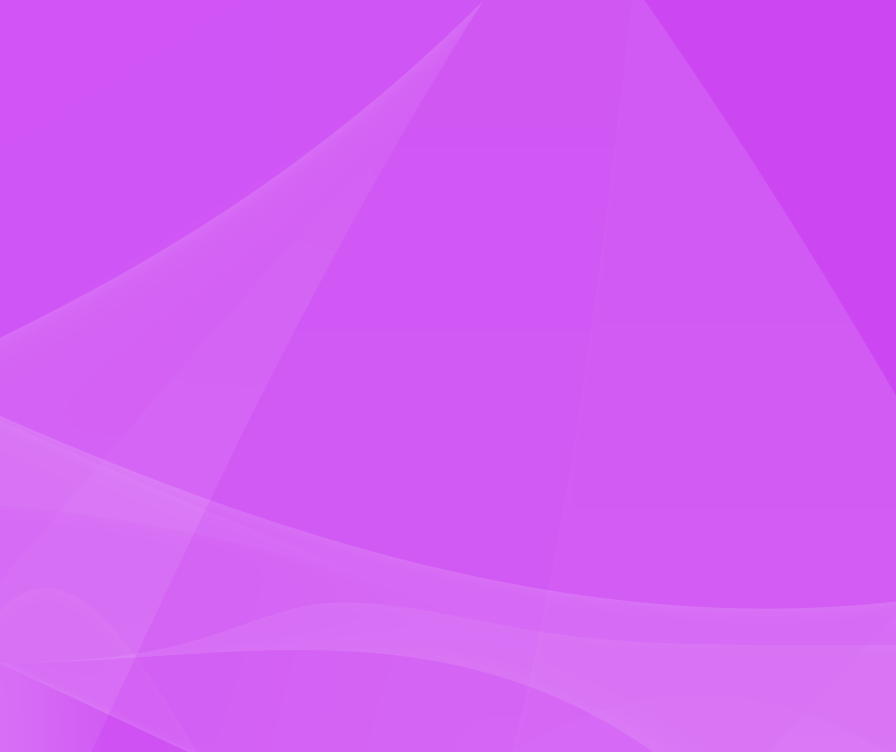
This background is drawn by a Shadertoy shader. Its source:

```glsl
// Translucent violet veils with softly lit edges, sweeping across a purple field.

// Cubic Bernstein graph: k holds the control heights over [a, b].
float curve(float x, float a, float b, vec4 k) {
    float t = (x - a) / (b - a), s = 1.0 - t;
    return s * s * s * k.x + 3.0 * s * s * t * k.y + 3.0 * s * t * t * k.z + t * t * t * k.w;
}

// Antialiased coverage of the side where d is positive.
float side(float d) {
    return clamp(d / max(fwidth(d), 1e-5) + 0.5, 0.0, 1.0);
}

// Light that starts on an edge and fades into its positive side.
float rim(float d, float width) {
    return side(d) * exp(-max(d, 0.0) / width);
}

void mainImage(out vec4 fragColor, in vec2 fragCoord) {
    vec2 p = fragCoord / iResolution.xy;

    // Signed offsets from the edge of each veil
    float rightSlope = curve(p.y, 0.474, 1.0, vec4(1.0, 0.914, 0.822, 0.719)) - p.x;
    float fanTop = curve(p.x, 0.0, 0.54, vec4(0.551, 0.656, 0.786, 1.0)) - p.y;
    float fanRight = curve(p.y, 0.0, 1.0, vec4(0.102, 0.232, 0.362, 0.54)) - p.x;
    float fanFold = p.x - curve(p.y, 0.226, 0.77, vec4(0.0, 0.13, 0.25, 0.405));
    float waveTop = curve(p.x, 0.0, 1.0, vec4(0.447, 0.272, 0.156, 0.2)) - p.y;
    float waveCrease = curve(p.x, 0.0, 0.55, vec4(0.44, 0.345, 0.249, 0.172)) - p.y;
    float waveFold = curve(p.x, 0.0, 0.573, vec4(0.328, 0.31, 0.252, 0.164)) - p.y;
    float bandBottom = curve(p.x, 0.0, 0.729, vec4(0.118, 0.118, 0.203, 0.0)) - p.y;
    float hump = (p.x - 0.378) / (p.x < 0.378 ? 0.145 : 0.21);
    float bandTop = 0.118 + 0.024 * smoothstep(0.0, 0.4, p.x) + 0.057 * exp(-hump * hump) - p.y;
    float smallArch = curve(p.x, 0.0, 0.219, vec4(0.187, 0.28, 0.149, 0.0)) - p.y;
    float cornerCut = 0.118 - 0.562 * p.x - p.y;
    float lowArch = 0.075 - 1.7 * (p.x - 0.78) * (p.x - 0.78) - p.y;
    float rightFlap = p.x - 0.9 - 0.77 * (p.y - 0.055);

    // Broad field, a little deeper toward the top
    float light = 0.272 + side(rightSlope) * (0.068 + 0.016 * (1.0 - p.y));
    light -= 0.012 * side(-fanTop) * (1.0 - p.x);

    // Fan rising to the top edge
    float fan = side(fanTop) * side(fanRight);
    light += fan * (0.033 + 0.014 * side(fanFold) * smoothstep(0.85, 0.6, p.y));
    light += fan * (0.035 * rim(fanTop, 0.035) + 0.025 * rim(fanTop, 0.006));

    // Wide wave with its crease and fold
    float wave = side(waveTop);
    float leftFade = 1.0 - smoothstep(0.15, 0.55, p.x);
    light += wave * 0.057 + 0.022 * rim(waveTop, 0.012) + 0.015 * rim(waveTop, 0.004);
    light += leftFade * (0.012 * side(waveCrease) + 0.016 * rim(waveCrease, 0.01));
    light += leftFade * (0.018 * rim(waveFold, 0.008) - 0.032 * side(waveFold));
    light += wave * side(rightFlap) * 0.01;

    // Lower band, brightest against its bottom edge
    float band = side(bandTop) * side(-bandBottom);
    light += band * (0.03 + 0.018 * exp(-max(-bandBottom, 0.0) / 0.025));
    light += 0.012 * rim(bandTop, 0.006) * smoothstep(0.1, 0.3, p.x);
    light -= 0.017 * side(bandBottom);
    light += 0.008 * side(lowArch);

    // Small arch and cut corner at the left
    light += side(smallArch) * 0.008 + 0.014 * rim(smallArch, 0.015);
    light -= 0.065 * side(cornerCut) * smoothstep(0.0, 0.12, p.x);
    light += 0.045 * rim(-cornerCut, 0.005) * side(bandBottom);

    vec3 color = mix(vec3(0.797, 0.265, 0.95), vec3(0.85, 0.455, 0.962), (light - 0.265) / 0.19);
    color.b += 0.012 * side(-fanTop) * (1.0 - p.x);
    fragColor = vec4(color, 1.0);
}
```
